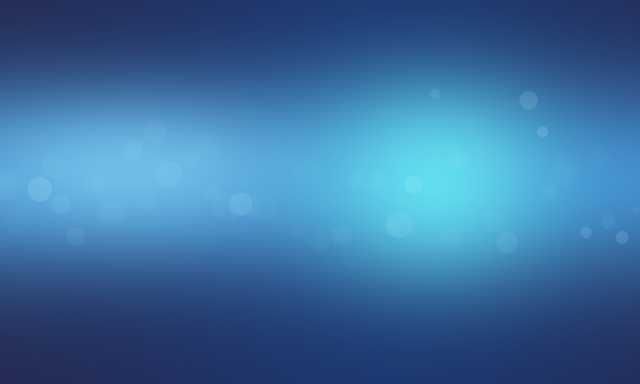
Give the GLSL for this background, as a Shadertoy shader.

```glsl
// Soft blue and cyan light band with scattered translucent bokeh discs.
#define DISC_COUNT 46
#define BAND_CENTER 0.53
#define BAND_WIDTH 0.26
#define DISC_SPREAD 0.27
#define DISC_OPACITY 0.24
#define SEED 3.0

const vec3 CORNER_NAVY = vec3(0.14, 0.16, 0.32);
const vec3 EDGE_BLUE   = vec3(0.11, 0.21, 0.43);
const vec3 BAND_BLUE   = vec3(0.26, 0.55, 0.80);
const vec3 LEFT_GLOW   = vec3(0.47, 0.78, 0.93);
const vec3 RIGHT_GLOW  = vec3(0.39, 0.88, 0.94);
const vec3 DISC_LIGHT  = vec3(0.66, 0.93, 0.97);

float hash(float n) {
    return fract(sin(n * 127.1 + SEED * 31.7) * 4375.85);
}

// Elliptical Gaussian falloff.
float glow(vec2 uv, vec2 center, vec2 radius) {
    vec2 d = (uv - center) / radius;
    return exp(-dot(d, d));
}

vec3 background(vec2 uv) {
    // Navy edges, bluer towards the middle of the width
    float middle = glow(uv, vec2(0.6, uv.y), vec2(0.38, 1.0));
    vec3 color = mix(CORNER_NAVY, EDGE_BLUE, middle);

    // Wide horizontal band
    float band = glow(uv, vec2(uv.x, BAND_CENTER), vec2(1.0, BAND_WIDTH));
    color = mix(color, BAND_BLUE, band);

    // Two bright pools of light
    color = mix(color, LEFT_GLOW, 0.85 * glow(uv, vec2(0.20, 0.56), vec2(0.26, 0.17)));
    color = mix(color, RIGHT_GLOW, 0.95 * glow(uv, vec2(0.68, 0.53), vec2(0.18, 0.24)));
    return color;
}

// Coverage of a disc with a faint rim; blur softens its edge.
float disc(vec2 p, vec2 center, float radius, float blur) {
    float d = length(p - center) - radius;
    float fill = 1.0 - smoothstep(-blur, blur, d);
    float rim = smoothstep(-0.3 * radius, 0.0, d);
    return fill * (0.88 + 0.12 * rim);
}

void mainImage(out vec4 fragColor, in vec2 fragCoord) {
    vec2 uv = fragCoord / iResolution.xy;
    float aspect = iResolution.x / iResolution.y;
    vec2 p = vec2(uv.x * aspect, uv.y);
    float pixel = 1.0 / iResolution.y;
    vec3 color = background(uv);

    // Bokeh: evenly spread in x, gathered around the band in y
    for (int i = 0; i < DISC_COUNT; i++) {
        float n = float(i) + 1.0;
        float offset = hash(n) + hash(n + 71.0) - 1.0;
        vec2 center = vec2(fract(n * 0.618 + 0.14) * aspect,
                           BAND_CENTER + offset * DISC_SPREAD);
        float radius = mix(0.006, 0.036, sqrt(hash(n + 143.0)));
        bool hazy = i % 3 == 0;
        float blur = hazy ? radius * 0.8 : max(1.2 * pixel, 0.003);
        float strength = hash(n + 211.0);
        float opacity = DISC_OPACITY * mix(0.12, 1.0, strength * strength);
        if (hazy) opacity *= 0.6;
        color = mix(color, DISC_LIGHT, opacity * disc(p, center, radius, blur));
    }

    // Fine grain against colour banding
    float grain = hash(dot(floor(fragCoord), vec2(0.137, 0.731))) - 0.5;
    fragColor = vec4(color + grain / 255.0, 1.0);
}
```
